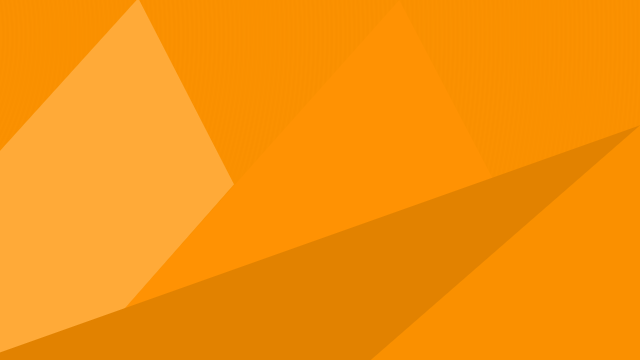
A WebGL 2 fragment shader for this background:

```glsl
#version 300 es
precision highp float;
// Flat orange backdrop of folded paper-like facets: a pale slab, a faint bright
// peak and a dark wedge. Each facet is an intersection of half-planes, and the
// base colour carries a very faint arc hatching varied by gradient noise.

uniform vec2 u_resolution;
out vec4 fragColor;

const float ASPECT = 16.0 / 9.0;

const vec3 BASE   = vec3(0.980, 0.565, 0.000);
const vec3 BRIGHT = vec3(1.000, 0.572, 0.010);
const vec3 PALE   = vec3(1.000, 0.667, 0.220);
const vec3 DARK   = vec3(0.886, 0.510, 0.000);

// Signed distance to the line a-b, positive on its left side.
float leftOf(vec2 p, vec2 a, vec2 b) {
  vec2 d = normalize(b - a);
  return d.x * (p.y - a.y) - d.y * (p.x - a.x);
}

// Smooth coverage of a signed distance, one pixel wide.
float coverage(float dist, float pixel) {
  return clamp(dist / pixel + 0.5, 0.0, 1.0);
}

// Pseudo-random unit gradient for a lattice cell.
vec2 gradientAt(vec2 cell) {
  float h = fract(sin(dot(cell, vec2(127.1, 311.7))) * 43758.5);
  return vec2(cos(6.2832 * h), sin(6.2832 * h));
}

float gradientNoise(vec2 p) {
  vec2 i = floor(p), f = fract(p);
  vec2 u = f * f * f * (f * (f * 6.0 - 15.0) + 10.0);
  vec2 e = vec2(1.0, 0.0);
  float a = dot(gradientAt(i), f);
  float b = dot(gradientAt(i + e.xy), f - e.xy);
  float c = dot(gradientAt(i + e.yx), f - e.yx);
  float d = dot(gradientAt(i + e.xx), f - e.xx);
  return mix(mix(a, b, u.x), mix(c, d, u.x), u.y);
}

// Fine arcs about a centre, with softly varying strength.
float hatching(vec2 p, vec2 centre, float period) {
  float wave = sin(6.2832 * length(p - centre) / period);
  return wave * (0.7 + 0.6 * gradientNoise(p * 5.0));
}

void main() {
  // Canvas units: height 1, origin at the lower left.
  vec2 p = gl_FragCoord.xy / u_resolution * vec2(ASPECT, 1.0);
  float pixel = 1.0 / u_resolution.y;

  // Corners shared between neighbouring facets.
  vec2 apex      = vec2(0.384, 1.005);
  vec2 shoulder  = vec2(0.000, 0.581);
  vec2 valley    = vec2(0.650, 0.488);
  vec2 foot      = vec2(0.347, 0.144);
  vec2 peak      = vec2(1.109, 1.000);
  vec2 slopeEnd  = vec2(1.366, 0.509);
  vec2 wedgeRoot = vec2(0.000, 0.021);
  vec2 wedgeTip  = vec2(1.778, 0.652);
  vec2 wedgeBase = vec2(1.030, 0.000);

  // Base with hatching.
  vec3 color = BASE + 0.004 * hatching(p, vec2(-0.6, 0.9), 0.0125);

  // Bright peak behind the other facets.
  float peakShape = min(leftOf(p, peak, foot), leftOf(p, slopeEnd, peak));
  color = mix(color, BRIGHT, coverage(peakShape, pixel));

  // Pale slab on the left.
  float slab = min(leftOf(p, apex, shoulder), leftOf(p, valley, apex));
  slab = min(slab, leftOf(p, foot, valley));
  color = mix(color, PALE, coverage(slab, pixel));

  // Below the long diagonal: base again, then the dark wedge.
  float below = leftOf(p, wedgeTip, wedgeRoot);
  float wedge = leftOf(p, wedgeBase, wedgeTip);
  vec3 ground = mix(BASE, DARK, coverage(wedge, pixel));
  color = mix(color, ground, coverage(below, pixel));

  fragColor = vec4(color, 1.0);
}
```
